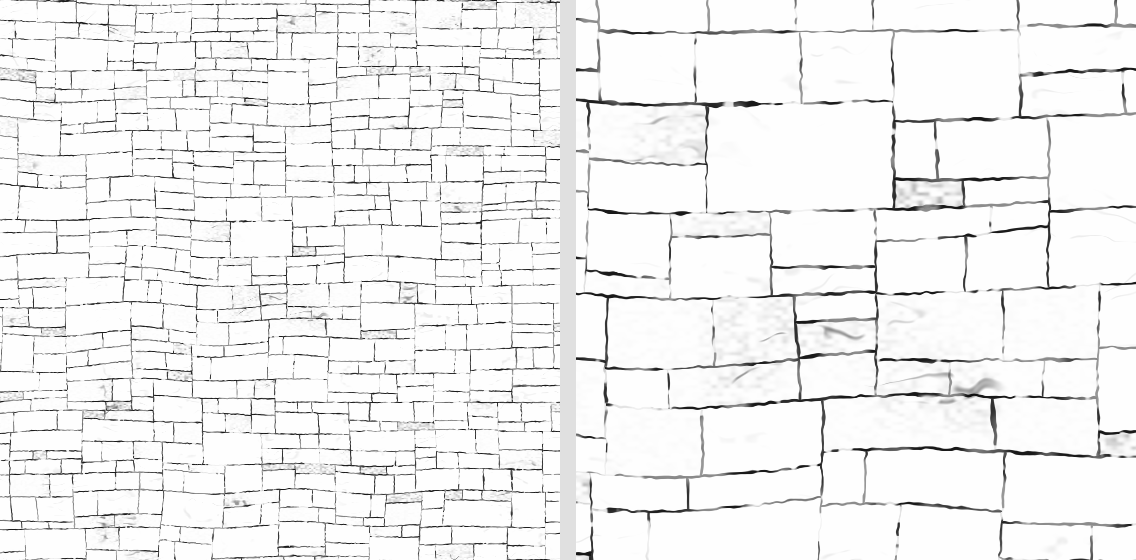
Left, the full canvas; right, a detail of the centre.
This texture map is drawn by a WebGL 1 fragment shader. Its source:

```glsl
precision highp float;
// Joint map of an irregular dry stone wall: thin, broken dark lines on white.
// A pinwheel lattice of jittered blocks is split further into single stones;
// noise varies the weight of the joints and scratches some of the faces.

#define GRID vec2(8.0, 18.0)   // lattice blocks across the canvas
#define JITTER 0.62            // irregularity of the lattice
#define MIN_STONE vec2(0.085, 0.046) // no split below this size
#define STOP_CHANCE 0.15       // chance that a smaller block stays whole
#define TILT 0.09              // slope range of the inner joints
#define JOINT 0.00068          // typical half width of a joint
#define WOBBLE 0.0012          // fine roughness of the joints
#define INK 0.9                // darkness of the joints
#define STAINED 0.22           // share of stones with a rough face
#define PAPER 0.998            // brightness of clean stone

uniform vec2 u_resolution;

vec3 hash3(vec2 p) {
  vec3 q = fract(p.xyx * vec3(0.1031, 0.1030, 0.0973));
  q += dot(q, q.yxz + 33.33);
  return fract((q.xxy + q.yzz) * q.zyx);
}

float noise(vec2 p) {
  vec2 i = floor(p), f = fract(p);
  f = f * f * (3.0 - 2.0 * f);
  float a = hash3(i).x, b = hash3(i + vec2(1.0, 0.0)).x;
  float c = hash3(i + vec2(0.0, 1.0)).x, d = hash3(i + 1.0).x;
  return mix(mix(a, b, f.x), mix(c, d, f.x), f.y);
}

vec2 noise2(vec2 p) {
  return vec2(noise(p), noise(p + 47.3)) - 0.5;
}

// Jittered lattice point, in canvas units
vec2 node(vec2 i) {
  return (i + JITTER * (hash3(i + 61.0).xy - 0.5)) / GRID;
}

// Rectangle of a lattice block: joints run across even nodes, up odd nodes
vec4 blockRect(vec2 c) {
  vec2 sw = node(c), se = node(c + vec2(1.0, 0.0));
  vec2 nw = node(c + vec2(0.0, 1.0)), ne = node(c + 1.0);
  return mod(c.x + c.y, 2.0) < 0.5 ? vec4(nw.x, sw.y, se.x, ne.y)
                                   : vec4(sw.x, se.y, ne.x, nw.y);
}

// Antialiased joint of half width w at distance d
float stroke(float d, float w) {
  float aa = 0.65 / u_resolution.y;
  return 1.0 - smoothstep(max(w - aa, 0.0), w + aa, d);
}

void main() {
  vec2 uv = gl_FragCoord.xy / u_resolution;
  vec2 p = uv + 0.013 * noise2(uv * 7.0) + WOBBLE * noise2(uv * 110.0)
         + WOBBLE * noise2(uv * 280.0);

  // Find the lattice block that holds this point
  vec2 home = floor(p * GRID), id = home;
  vec4 rect = blockRect(home);
  for (int j = -1; j <= 1; j++) {
    for (int i = -1; i <= 1; i++) {
      vec2 c = home + vec2(float(i), float(j));
      vec4 r = blockRect(c);
      if (all(greaterThanEqual(p, r.xy)) && all(lessThan(p, r.zw))) {
        rect = r;
        id = c;
      }
    }
  }
  vec2 lo = rect.xy, hi = rect.zw;
  vec2 gap = min(abs(p - lo), abs(hi - p)); // x: upright joint, y: level joint
  id = id * 13.0 + 200.0;

  // Split the block into stones by slightly tilted joints
  for (int k = 0; k < 4; k++) {
    vec3 h = hash3(id), g = hash3(id + 91.7);
    vec2 size = hi - lo, mid = 0.5 * (lo + hi);
    bool level = size.y > MIN_STONE.y && size.x < size.y * mix(1.6, 3.4, h.x);
    if (h.y < STOP_CHANCE && size.x < 0.13 && size.y < 0.07) break;
    if (!level && size.x < MIN_STONE.x) break;
    vec2 cut = mix(lo, hi, mix(0.24, 0.76, h.z));
    float slope = TILT * (g.x - 0.5);
    float side = level ? p.y - cut.y - slope * (p.x - mid.x)
                       : p.x - cut.x - slope * (p.y - mid.y);
    if (level) {
      gap.y = min(gap.y, abs(side));
      if (side < 0.0) hi.y = cut.y; else lo.y = cut.y;
    } else {
      gap.x = min(gap.x, abs(side));
      if (side < 0.0) hi.x = cut.x; else lo.x = cut.x;
    }
    id += side < 0.0 ? vec2(3.31, 1.73) : vec2(1.19, 5.57);
  }

  // Joints: swelling, fading and finely broken along their length
  float weight = noise(uv * 23.0 + 9.0);
  float crumbs = noise(uv * 240.0 + 13.0);
  float pocket = smoothstep(0.8, 0.95, noise(uv * 48.0 + 3.0)) * JOINT * 1.3;
  float width = JOINT * (0.3 + 0.9 * weight + 0.6 * crumbs) + pocket;
  float dashLevel = smoothstep(0.3, 0.42, 0.55 * noise(uv * vec2(75.0, 40.0)) + 0.3 * crumbs + 0.25 * weight);
  float dashUpright = smoothstep(0.38, 0.5, 0.5 * noise(uv * vec2(40.0, 100.0) + 17.0) + 0.4 * crumbs + 0.2 * weight);
  float ink = max(stroke(gap.y, width) * mix(0.12, 1.0, dashLevel),
                  stroke(gap.x, width * 0.9) * mix(0.12, 0.9, dashUpright));
  ink *= INK * mix(0.5, 1.0, smoothstep(0.25, 0.7, noise(uv * 70.0 + 31.0)));

  // Faces: short level scratches and grain, strongest on stained or thin stones
  vec3 face = hash3(id + 7.7);
  float stained = step(face.x, STAINED);
  float thin = step(hi.y - lo.y, 0.02) * step(face.y, 0.25);
  float drift = noise(uv * 22.0) + 0.3 * noise(uv * 90.0);
  float ridge = abs(noise(vec2(uv.x * 14.0, uv.y * 80.0 + 2.0 * drift)) - 0.5);
  float patches = smoothstep(0.5, 0.8, noise(uv * 21.0 + 5.0));
  float scratch = (1.0 - smoothstep(0.0, 0.06, ridge)) * patches
                * smoothstep(0.35, 0.75, noise(uv * vec2(130.0, 200.0)));
  float grain = noise(uv * vec2(260.0, 410.0));
  float marks = scratch * mix(0.07, 0.38, stained)
              + grain * grain * (0.1 * stained * (0.2 + patches) + 0.28 * thin);

  float shade = PAPER * (1.0 - ink) * (1.0 - marks);
  gl_FragColor = vec4(vec3(shade), 1.0);
}
```
